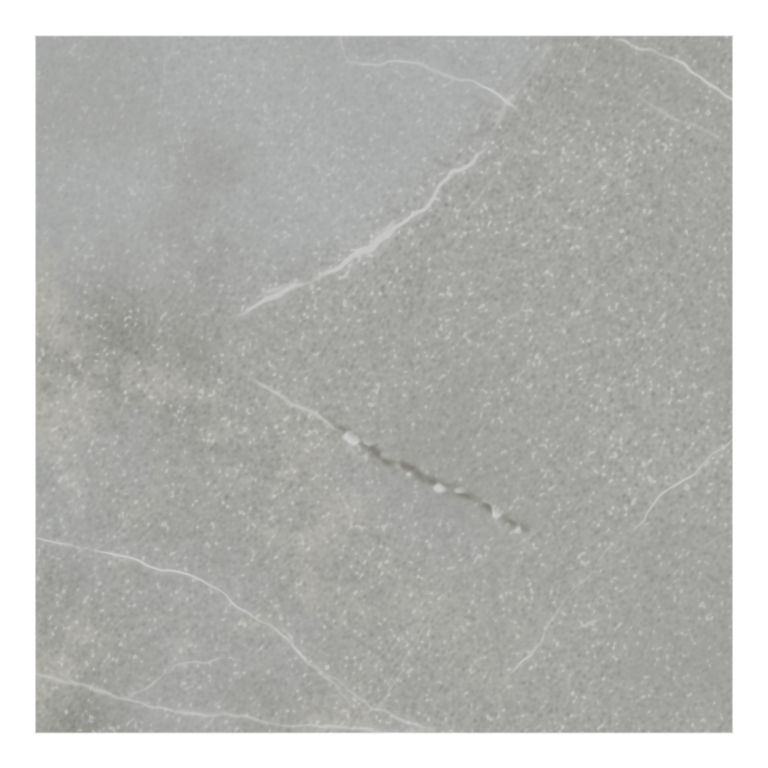
This texture is drawn by a WebGL 1 fragment shader. Its source:

```glsl
precision highp float;

uniform vec2 u_resolution;

const vec3 PAPER = vec3(1.0);
const vec3 STONE = vec3(0.645, 0.648, 0.632);
const vec3 COOL = vec3(0.675, 0.683, 0.682);
const vec3 WARM = vec3(0.682, 0.674, 0.648);
const vec3 SHADE = vec3(0.575, 0.572, 0.545);
const vec3 CALCITE = vec3(0.79, 0.795, 0.79);
const vec3 FISSURE = vec3(0.47, 0.46, 0.42);

vec3 hash3(vec2 p) {
  vec3 q = fract(p.xyx * vec3(0.1031, 0.1030, 0.0973));
  q += dot(q, q.yzx + 33.33);
  return fract((q.xxy + q.yzz) * q.zyx);
}

// Cellular noise: soft spots of random sign, centred on zero
float cellNoise(vec2 p) {
  vec2 cell = floor(p);
  float sum = 0.0;
  for (int j = -1; j <= 1; j++) {
    for (int i = -1; i <= 1; i++) {
      vec2 corner = cell + vec2(float(i), float(j));
      vec3 h = hash3(corner);
      vec2 d = corner + h.xy - p;
      float fall = max(0.0, 1.0 - dot(d, d));
      sum += (2.0 * h.z - 1.0) * fall * fall;
    }
  }
  return sum;
}

float clouds(vec2 p) {
  float sum = 0.0;
  float gain = 0.6;
  for (int i = 0; i < 5; i++) {
    sum += gain * cellNoise(p);
    p = mat2(1.6, 1.2, -1.2, 1.6) * p + 17.3;
    gain *= 0.62;
  }
  return sum;
}

float bell(float x, float width) {
  return exp(-x * x / (width * width));
}

// Position along a bowed line (x) and signed distance from it (y)
vec2 lineSpace(vec2 p, vec2 a, vec2 b, float bow) {
  vec2 axis = b - a;
  float len = length(axis);
  vec2 dir = axis / len;
  float t = dot(p - a, dir) / len;
  float d = dot(p - a, vec2(-dir.y, dir.x));
  return vec2(t, d - bow * 4.0 * t * (1.0 - t));
}

float span(float t, float start, float end, float soft) {
  return smoothstep(start - soft, start + soft, t)
       * (1.0 - smoothstep(end - soft, end + soft, t));
}

// Thin bright core inside a faint halo
float vein(vec2 p, vec2 a, vec2 b, float bow, float width) {
  vec2 s = lineSpace(p, a, b, bow);
  return span(s.x, 0.02, 0.98, 0.05)
       * (bell(s.y, width) + 0.22 * bell(s.y, width * 4.5));
}

float mainVeins(vec2 p) {
  float v = 0.85 * vein(p, vec2(0.30, 0.59), vec2(0.66, 0.85), -0.036, 0.0027);
  v += 0.5 * vein(p, vec2(0.34, 0.615), vec2(0.52, 0.715), -0.016, 0.0035);
  v += 0.35 * vein(p, vec2(0.65, 0.84), vec2(0.72, 0.94), 0.004, 0.003);
  v += 0.5 * vein(p, vec2(0.443, 0.955), vec2(0.467, 0.91), -0.008, 0.002);
  v += 0.65 * vein(p, vec2(0.46, 0.915), vec2(0.68, 0.855), 0.018, 0.0022);
  v += 0.75 * vein(p, vec2(0.80, 0.95), vec2(0.97, 0.86), 0.009, 0.0024);
  v += 0.4 * vein(p, vec2(0.83, 0.88), vec2(0.94, 0.82), -0.004, 0.0025);
  v += 0.6 * vein(p, vec2(0.965, 0.435), vec2(0.65, 0.095), -0.022, 0.0019);
  v += 0.65 * vein(p, vec2(0.03, 0.30), vec2(0.46, 0.08), 0.052, 0.0021);
  v += 0.6 * vein(p, vec2(0.03, 0.13), vec2(0.57, 0.05), -0.024, 0.0024);
  v += 0.45 * vein(p, vec2(0.16, 0.095), vec2(0.29, 0.145), 0.006, 0.002);
  v += 0.5 * vein(p, vec2(0.37, 0.18), vec2(0.57, 0.05), -0.02, 0.002);
  return v;
}

// Short faint scratches, mostly rising to the right
float scratches(vec2 p) {
  float v = 0.0;
  for (int i = 0; i < 12; i++) {
    vec3 h = hash3(vec2(float(i) * 3.7, 5.0));
    float angle = 0.6 + 0.6 * h.z;
    vec2 reach = (0.03 + 0.07 * h.x) * vec2(cos(angle), sin(angle));
    v += vein(p, h.xy - reach, h.xy + reach, 0.01 * (h.z - 0.5), 0.0018);
  }
  return v;
}

void main() {
  vec2 uv = gl_FragCoord.xy / u_resolution;
  vec2 jitter = vec2(cellNoise(uv * 23.0), cellNoise(uv * 23.0 + 40.0));
  vec2 fine = vec2(cellNoise(uv * 70.0), cellNoise(uv * 70.0 + 90.0));
  vec2 p = uv + 0.006 * jitter + 0.0022 * fine;

  // Three slabs, divided by the upper vein and the fissure
  float upper = lineSpace(p, vec2(0.30, 0.58), vec2(0.70, 0.90), -0.03).y;
  vec2 crack = lineSpace(p, vec2(0.29, 0.535), vec2(0.705, 0.303), -0.012);
  float coolSlab = smoothstep(-0.015, 0.05, upper) * smoothstep(0.50, 0.72, uv.y);
  float lowerSlab = smoothstep(0.02, -0.04, crack.y) * smoothstep(0.85, 0.35, uv.x);
  float broad = clouds(uv * 5.0 + 3.0);
  float mottle = clouds(uv * 13.0 + 31.0);

  vec3 color = mix(STONE, COOL, clamp(0.75 * coolSlab + 0.25 * broad, 0.0, 1.0));
  float patches = smoothstep(-0.15, 0.5, mottle + 0.4 * broad);
  color = mix(color, WARM, 0.75 * patches * lowerSlab);
  color = mix(color, COOL, 0.5 * lowerSlab * smoothstep(0.1, 0.6, -broad));
  float stain = bell(length((uv - vec2(0.15, 0.53)) * vec2(0.8, 1.3)), 0.10)
              + 0.55 * bell(length(uv - vec2(0.27, 0.72)), 0.08)
              + 0.5 * bell(length(uv - vec2(0.10, 0.07)), 0.09);
  color = mix(color, SHADE, clamp(stain * (0.4 - 0.7 * mottle), 0.0, 0.7));
  color += 0.010 * broad + 0.013 * mottle * (0.5 + lowerSlab);

  // Sandy grain, weaker on the cool slab
  vec2 slant = mat2(0.8, 0.6, -0.6, 0.8) * uv;
  float grain = cellNoise(slant * vec2(240.0, 200.0));
  float coarse = cellNoise(slant * 115.0 + 7.0);
  float rough = mix(1.0, 0.5, coolSlab) * (1.0 + 0.3 * broad);
  color += rough * (0.036 * grain + 0.014 * coarse);
  float fleck = smoothstep(0.75, 1.2, grain + 0.5 * coarse);
  color = mix(color, CALCITE, 0.4 * rough * fleck);

  // Pale veins, broken along their length
  float broken = clamp(0.8 + 0.5 * cellNoise(uv * 34.0 + 11.0), 0.25, 1.2);
  float pale = broken * (mainVeins(p) + 0.22 * scratches(p));
  color = mix(color, CALCITE, clamp(pale, 0.0, 0.9));

  // Fissure: pale start, then dark pits beside bright chips
  float chips = cellNoise(uv * 85.0 + 60.0);
  float open = span(crack.x, 0.35, 0.97, 0.06);
  float pits = open * bell(crack.y - 0.003, 0.006) * smoothstep(-0.5, 0.4, -chips);
  float crystals = open * bell(crack.y + 0.003, 0.009) * smoothstep(0.1, 0.7, chips);
  float seam = span(crack.x, 0.12, 0.38, 0.06) * bell(crack.y, 0.003);
  color = mix(color, FISSURE, 0.75 * pits);
  color = mix(color, CALCITE + 0.03, clamp(0.85 * crystals + 0.55 * seam, 0.0, 1.0));

  // Square tile on a white margin
  vec2 fromCentre = abs(uv - vec2(0.5, 0.4995));
  float edge = max(fromCentre.x, fromCentre.y) - 0.4537;
  gl_FragColor = vec4(mix(color, PAPER, smoothstep(-0.0018, 0.0018, edge)), 1.0);
}
```
